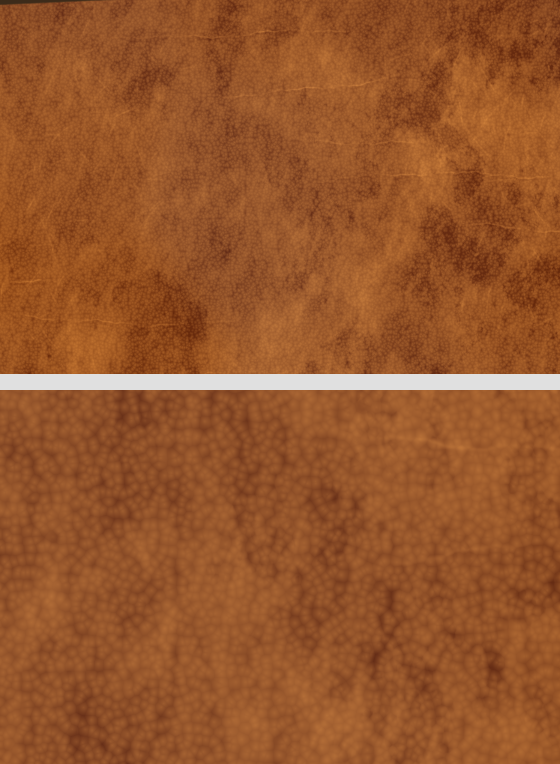
Top, the full canvas; bottom, a detail of the centre.
Give the GLSL for this texture, as a WebGL 1 fragment shader.

```glsl
precision highp float;
// Worn tan leather: cloudy stains and slanted fibres from smooth cellular noise,
// a fine pebbled grain from cell distances, scattered pale scratches,
// and a few long creases. One tone value is mapped to a brown ramp.
uniform vec2 u_resolution;

vec2 hash2(vec2 cell) {
  vec3 q = fract(cell.xyx * vec3(0.1031, 0.1030, 0.0973));
  q += dot(q, q.yzx + 33.33);
  return fract((q.xx + q.yz) * q.zy);
}

mat2 rotation(float angle) {
  float c = cos(angle), s = sin(angle);
  return mat2(c, -s, s, c);
}

// x: smooth blend of random cell values, y: distance to the nearest cell point
vec2 cells(vec2 p) {
  vec2 base = floor(p), f = p - base;
  float sum = 0.0, total = 0.0, nearest = 2.0;
  for (int j = -1; j <= 1; j++) {
    for (int i = -1; i <= 1; i++) {
      vec2 offset = vec2(float(i), float(j));
      vec2 h = hash2(base + offset);
      float d = length(offset + h - f);
      float weight = exp(-5.0 * d * d);
      sum += weight * fract(57.0 * (h.x + h.y));
      total += weight;
      nearest = min(nearest, d);
    }
  }
  return vec2(sum / total, nearest);
}

// Layered cellular noise, about 0.5 on average
float clouds(vec2 p) {
  float sum = 0.0, total = 0.0, amplitude = 1.0;
  for (int i = 0; i < 6; i++) {
    sum += amplitude * cells(p).x;
    total += amplitude;
    amplitude *= 0.76;
    p = rotation(0.7) * p * 2.03 + 17.3;
  }
  return sum / total;
}

// One short, slightly bent line per cell, mostly leaning to the right
float scratches(vec2 p, float width) {
  vec2 base = floor(p), f = p - base;
  float sum = 0.0;
  for (int j = -1; j <= 1; j++) {
    for (int i = -1; i <= 1; i++) {
      vec2 offset = vec2(float(i), float(j));
      vec2 h = hash2(base + offset), r = hash2(base + offset + 61.0);
      float angle = 1.15 + 5.0 * (r.x - 0.5) * abs(r.x - 0.5);
      vec2 dir = vec2(cos(angle), sin(angle));
      vec2 d = f - offset - h;
      float along = dot(d, dir);
      float across = dot(d, vec2(-dir.y, dir.x)) + (r.y - 0.5) * 0.3 * along * along;
      float line = exp(-across * across / (width * width));
      sum += line * r.y * (1.0 - smoothstep(0.0, 0.85, abs(along)));
    }
  }
  return sum;
}

// Long, nearly level wrinkles with a pale lip and a faint shadow below
float creases(vec2 p) {
  float sum = 0.0;
  for (int i = 0; i < 8; i++) {
    float k = float(i);
    float x = p.x - 1.5 * fract(0.45 + k * 0.37);
    float wave = 0.01 * sin(7.0 * x + k * 2.1) + 0.004 * sin(23.0 * x + k)
      + 0.002 * sin(71.0 * x + k * 5.0) + 0.001 * sin(190.0 * x);
    float y = p.y - fract(0.91 + k * 0.618) - wave - 0.1 * x * sin(k * 3.0);
    float fade = 1.0 - smoothstep(0.0, mix(0.65, 0.2, k / 7.0), abs(x));
    fade *= 0.65 + 0.35 * sin(37.0 * x + k);
    sum += fade * (exp(-pow(y / 0.0022, 2.0)) - 0.4 * exp(-pow((y + 0.006) / 0.004, 2.0)));
  }
  return sum;
}

void main() {
  vec2 p = gl_FragCoord.xy / u_resolution.y;
  float across = gl_FragCoord.x / u_resolution.x;
  vec2 warped = p + 0.012 * sin(p.yx * vec2(9.0, 7.0) + vec2(1.0, 4.0))
    + 0.003 * sin(p.yx * vec2(31.0, 27.0));

  // Broad stains, stronger towards the right
  float cloud = clouds(warped * vec2(5.0, 3.8) + 5.0);
  float tone = 0.47 + (cloud - 0.5) * mix(0.75, 1.25, across);
  float stain = clouds(warped * vec2(8.0, 6.0) + 41.0);
  tone -= 0.34 * smoothstep(0.52, 0.72, stain) * mix(0.4, 1.1, across);

  // Slanted fibres and scratches
  vec2 fibre = rotation(-0.3) * warped;
  tone += 0.11 * (cells(fibre * vec2(38.0, 8.0)).x - 0.5);
  tone += 0.14 * (cells(fibre * vec2(95.0, 22.0) + 9.0).x - 0.5);
  tone += 0.1 * (cells(rotation(0.15) * p * vec2(150.0, 45.0) + 5.0).x - 0.5);
  float worn = smoothstep(0.3, 0.7, cells(p * 3.0 + 23.0).x);
  tone += mix(0.05, 0.16, worn) * scratches(warped * 6.0, 0.016);
  tone += mix(0.06, 0.2, worn) * scratches(warped * 12.0 + 31.0, 0.03);
  tone += mix(0.06, 0.18, worn) * scratches(p * 23.0 + 77.0, 0.055);
  tone += 0.27 * creases(p);

  // Pebbled grain, sharper in the dark parts, and sparse dark pores
  float grain = 0.45 - cells(p * 125.0).y;
  tone += grain * mix(0.48, 0.26, smoothstep(0.25, 0.6, tone));
  vec2 pore = cells(p * 12.0 + 3.0);
  tone -= 0.2 * smoothstep(0.7, 0.85, pore.x) * (1.0 - smoothstep(0.02, 0.1, pore.y));

  // Shade near the top and the outer corners
  tone -= 0.09 * smoothstep(0.75, 1.0, p.y) + 0.08 * smoothstep(0.85, 1.0, across) * p.y;

  vec3 color = mix(vec3(0.435, 0.195, 0.075), vec3(0.775, 0.475, 0.215), clamp(tone, -0.1, 1.1));
  color += (cells(p * 2.3 + 13.0).x - 0.53) * vec3(-0.02, 0.02, 0.07);
  float rim = smoothstep(-0.003, 0.003, p.y - 0.987 - 0.045 * p.x);
  gl_FragColor = vec4(mix(color, vec3(0.24, 0.17, 0.1), rim), 1.0);
}
```
